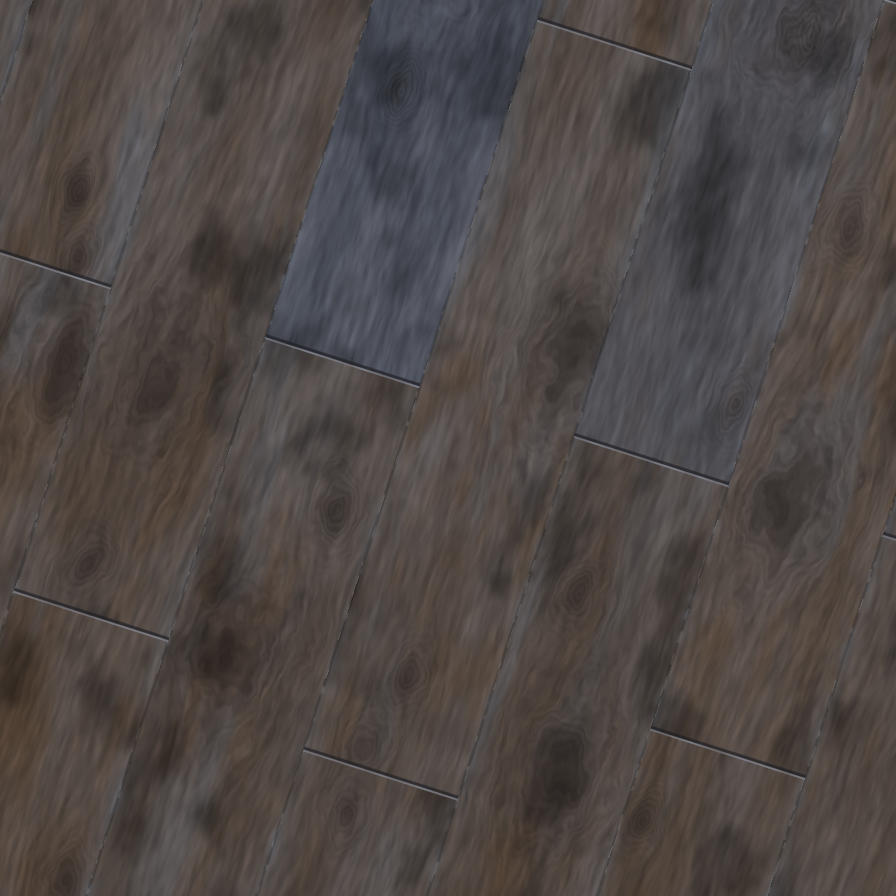
Write a three.js fragment shader that draws this texture.

```glsl
// Weathered oak floor: slanted planks with staggered end joints, brown to slate.
// The canvas is turned into plank space, then each plank gets its own tone,
// knots that bend the grain, streaky fibres, worn edges and thin joint lines.
varying vec2 vUv;

float hash(vec2 p) {
  vec3 h = fract(p.xyx * 0.1031);
  h += dot(h, h.yzx + 33.33);
  return fract((h.x + h.y) * h.z);
}

float noise(vec2 p) {
  vec2 i = floor(p), f = fract(p);
  f = f * f * (3.0 - 2.0 * f);
  return mix(mix(hash(i), hash(i + vec2(1.0, 0.0)), f.x),
             mix(hash(i + vec2(0.0, 1.0)), hash(i + 1.0), f.x), f.y);
}

float fbm(vec2 p) {
  float sum = 0.0, amp = 0.5;
  for (int i = 0; i < 4; i++) {
    sum += amp * noise(p);
    p = p * 2.03 + 17.3;
    amp *= 0.5;
  }
  return sum / 0.9375;
}

void main() {
  // Plank space: x across the boards, y down along them
  vec2 p = vec2(vUv.x, 1.0 - vUv.y);
  vec2 q = vec2(p.x + 0.32 * p.y - 0.0365, p.y - 0.32 * p.x);
  float column = floor(q.x / 0.19);
  float odd = mod(column, 2.0);
  float stagger = mix(0.282, 0.655 + 0.085 * sin(1.0472 * (column - 1.0)), odd);
  float along = (q.y - stagger) / 0.898;
  float row = floor(along);
  vec2 cell = vec2(fract(q.x / 0.19), fract(along));
  vec2 local = cell * vec2(0.181, 0.855);
  vec2 id = vec2(column, row) + 20.0;
  vec2 seed = vec2(hash(id), hash(id + 41.7)) * 60.0;

  // Knots: one large and two small per plank, with rings and bent fibres
  float wave = cos(1.0472 * column);
  vec2 mainKnot = vec2(0.6 + 0.28 * cos(2.0 * column),
                       mix(0.31 - 0.2 * wave, 0.58 + 0.17 * wave, odd));
  vec2 grain = local;
  float knot = 0.0, rings = 0.0;
  float ragged = fbm(local * vec2(45.0, 24.0) + seed) - 0.5;
  for (int i = 0; i < 3; i++) {
    float n = float(i);
    vec2 scattered = vec2(hash(id + n * 7.1), hash(id + n * 13.7 + 3.0));
    vec2 center = i == 0 ? mainKnot : scattered;
    float size = i == 0 ? 0.032 : 0.008 + 0.009 * hash(id + n * 5.3);
    vec2 d = (local - center * vec2(0.181, 0.855)) * vec2(1.0, 0.6);
    float r = length(d) / size + ragged * 1.6;
    float halo = exp(-0.28 * r * r);
    knot += (i == 0 ? 0.75 : 0.55) * exp(-r * r) + 0.25 * halo;
    rings += halo * sin(r * 15.0 + 5.0 * ragged);
    grain.x -= d.x * halo * 0.8;
  }

  // Fibres, broad stains and faint growth lines
  grain.x += 0.012 * (fbm(local * vec2(14.0, 7.0) + seed) - 0.5);
  grain.x += 0.10 * grain.y * (hash(id + 9.0) - 0.5);
  float fibre = fbm(grain * vec2(150.0, 26.0) + seed) - 0.5;
  float pores = noise(grain * vec2(330.0, 62.0) + seed) - 0.5;
  float stain = fbm(grain * vec2(20.0, 5.0) + seed.yx);
  float blotch = fbm(local * vec2(15.0, 9.0) + seed + 31.0);
  float growth = sin(grain.x * 520.0 + 14.0 * fbm(local * vec2(18.0, 8.0) + seed));

  // Plank tone: brown through grey, with slate on the upper even boards
  float slate = (1.0 - odd) * step(row, -0.5) * step(1.0, column)
              * exp(-0.3 * (column - 2.0));
  float grey = 0.1 + 0.45 * hash(id + 2.6) + 1.3 * (stain - 0.5)
             + 0.25 * (vUv.x + vUv.y - 1.0) + 0.15;
  vec3 color = mix(vec3(0.305, 0.258, 0.225), vec3(0.37, 0.345, 0.34),
                   clamp(grey, 0.0, 1.0));
  vec3 slateColor = mix(vec3(0.25, 0.27, 0.315), vec3(0.37, 0.375, 0.41),
                        clamp(stain + 0.4 - 0.6 * slate, 0.0, 1.0));
  color = mix(color, slateColor, min(slate * 1.25, 0.95));
  color *= 0.94 + 0.13 * hash(id + 8.2);

  // Cool wash in long streaks, warm amber patches, dark stains
  float wash = smoothstep(0.52, 0.78, fbm(grain * vec2(26.0, 3.0) + seed + 70.0));
  color = mix(color, vec3(0.34, 0.355, 0.39), wash * (0.25 + 0.3 * vUv.y));
  float amber = smoothstep(0.55, 0.8, fbm(local * vec2(17.0, 6.0) + seed + 12.0));
  color = mix(color, vec3(0.33, 0.245, 0.175), amber * 0.45 * (1.0 - slate));
  color *= 1.0 - 0.32 * smoothstep(0.52, 0.8, blotch);
  color *= 1.0 + 0.34 * fibre + 0.13 * pores + 0.025 * growth + 0.09 * rings;
  float knotDepth = clamp(knot, 0.0, 1.0) * (1.0 - 0.75 * slate);
  color = mix(color, vec3(0.17, 0.145, 0.135) * (1.0 + 0.4 * fibre), 0.72 * knotDepth);

  // Worn long edges: broken bluish bloom around a soft dark seam
  float edge = min(local.x, 0.181 - local.x);
  float wear = noise(vec2(q.x * 40.0, q.y * 26.0)) * (0.5 + noise(q * 95.0));
  color = mix(color, vec3(0.40, 0.42, 0.46), 0.5 * wear * exp(-edge / 0.007));
  float chips = smoothstep(0.58, 0.85, noise(vec2(column, q.y * 110.0)));
  color *= 1.0 - 0.2 * (1.0 - smoothstep(0.0005, 0.0028, edge));
  color += 0.10 * chips * (1.0 - smoothstep(0.0005, 0.0025, edge));

  // End joints: pale bevel with a dark gap just above it
  float joint = local.y < 0.4275 ? local.y : local.y - 0.855;
  float gap = 1.0 - smoothstep(0.0007, 0.0028, abs(joint + 0.0022));
  float bevel = 1.0 - smoothstep(0.0003, 0.0018, abs(joint - 0.0006));
  color = mix(color, vec3(0.12, 0.12, 0.14), 0.7 * gap);
  color = mix(color, vec3(0.50, 0.51, 0.55), bevel * (0.55 + 0.4 * noise(q * 60.0)));

  gl_FragColor = vec4(color, 1.0);
}
```
